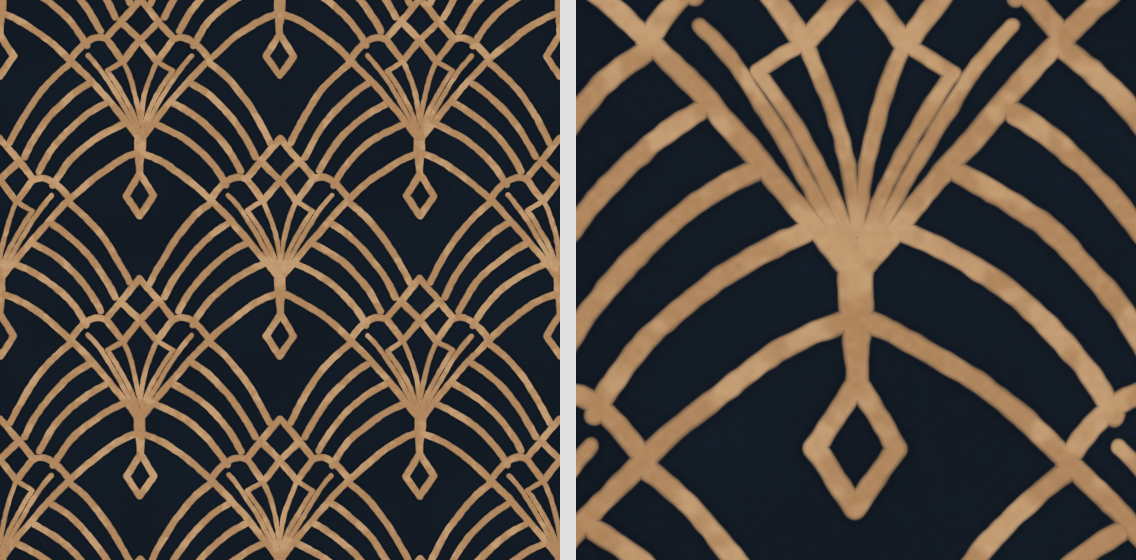
Left: the whole. Right: its middle third, enlarged.
Write a Shadertoy shader that draws this pattern.

```glsl
// Art deco fans: half-drop arches, diamond crests and pendants in worn gold on navy.
#define REPEATS 2.0        // repeats across and down
#define TILE 384.0         // design units per repeat
#define BAND 5.3           // half width of the main strokes
#define FINE 4.0           // half width of the inner fan strokes
#define WOBBLE 2.2         // hand-drawn wander of the strokes
#define RIM 2.2            // width of the dark stroke edge
#define NAVY vec3(0.075, 0.107, 0.147)
#define GOLD vec3(0.69, 0.53, 0.37)
#define PALE vec3(0.76, 0.61, 0.45)
#define UMBER vec3(0.42, 0.34, 0.27)

float hash(vec2 p) {
    return fract(sin(dot(p, vec2(127.1, 311.7))) * 43758.5453);
}

// Value noise that wraps across the canvas after a whole number of cells
float noise(vec2 uv, float cells) {
    vec2 p = uv * cells, i = floor(p), f = fract(p);
    f = f * f * (3.0 - 2.0 * f);
    vec2 a = mod(i, cells), b = mod(i + 1.0, cells);
    return mix(mix(hash(a), hash(vec2(b.x, a.y)), f.x),
               mix(hash(vec2(a.x, b.y)), hash(b), f.x), f.y);
}

float segment(vec2 p, vec2 a, vec2 b) {
    vec2 pa = p - a, ba = b - a;
    return length(pa - ba * clamp(dot(pa, ba) / dot(ba, ba), 0.0, 1.0));
}

// Distance to a quadratic curve, as a chain of short segments
float curve(vec2 p, vec2 a, vec2 c, vec2 b) {
    float d = 1e5;
    vec2 last = a;
    for (int i = 1; i <= 9; i++) {
        float t = float(i) / 9.0;
        vec2 next = mix(mix(a, c, t), mix(c, b, t), t);
        d = min(d, segment(p, last, next));
        last = next;
    }
    return d;
}

// Signed distance to one mirrored fan; its base is the origin, x >= 0
float fan(vec2 p) {
    // Slanted wrap keeps every stroke inside one vertical period
    float low = -178.0 - 0.12 * p.x;
    p.y = low + mod(p.y - low, TILE);

    // Arch sweeping down to the base of the neighbouring fan, with ribs above it
    float d = curve(p, vec2(0, -17), vec2(75, -38), vec2(192, -192));
    for (int i = 0; i < 4; i++) {
        float t = float(i) / 3.0;
        d = min(d, curve(p, mix(vec2(97, 104), vec2(22, 22), t),
                            mix(vec2(141, 73), vec2(90, -6), t),
                            mix(vec2(178, -4), vec2(119, -62), t)));
    }

    // Crest: one large diamond, two small ones and rounded shoulders
    d = min(d, segment(p, vec2(0, 194), vec2(46, 139)));
    d = min(d, segment(p, vec2(27, 164), vec2(0, 137)));
    d = min(d, segment(p, vec2(0, 137), vec2(23, 108)));
    d = min(d, segment(p, vec2(46, 139), vec2(23, 108)));
    d = min(d, curve(p, vec2(46, 138), vec2(68, 150), vec2(96, 109)));

    // Pendant
    d = min(d, segment(p, vec2(0, -47), vec2(19, -77)));
    d = min(d, segment(p, vec2(19, -77), vec2(0, -104)));
    d -= BAND;

    // Fan blades
    float blades = segment(p, vec2(23, 108), vec2(45, 95));
    blades = min(blades, curve(p, vec2(23, 108), vec2(5, 72), vec2(0, 22)));
    blades = min(blades, curve(p, vec2(45, 95), vec2(17, 58), vec2(2, 14)));
    blades = min(blades, curve(p, vec2(71, 116), vec2(43, 88), vec2(4, 10)));
    d = min(d, blades - FINE);

    // Stem, wider at the base of the fan
    float taper = mix(5.5, 8.5, smoothstep(-42.0, -8.0, p.y));
    return min(d, segment(p, vec2(0, 8), vec2(0, -46)) - taper);
}

void mainImage(out vec4 fragColor, in vec2 fragCoord) {
    vec2 uv = fragCoord / iResolution.xy;
    float pixel = REPEATS * TILE / iResolution.y;

    // Wandering outline
    vec2 p = uv * REPEATS * TILE;
    p += WOBBLE * (vec2(noise(uv, 24.0), noise(uv + 0.5, 26.0)) - 0.5);

    // Fold each repeat about its axis, then join the two half-drop fans
    float halfTile = 0.5 * TILE;
    vec2 q = vec2(abs(mod(p.x, TILE) - halfTile), p.y - TILE * 0.5);
    float d = min(fan(q), fan(vec2(halfTile - q.x, q.y - halfTile)));
    d += 0.9 * (noise(uv, 130.0) - 0.5);

    // Brushed gold with worn, darker edges
    float brush = 0.65 * noise(uv, 34.0) + 0.35 * noise(uv, 110.0);
    float grain = noise(uv, 256.0) - 0.5;
    vec3 gold = mix(GOLD, PALE, smoothstep(0.45, 0.75, brush));
    gold = mix(UMBER, gold, smoothstep(-0.6, RIM, -d + 0.8 * (brush - 0.5)));
    gold += 0.035 * grain;

    // Softly mottled ground, a little deeper beside the strokes
    vec3 ground = NAVY * (0.94 + 0.12 * noise(uv, 12.0) + 0.08 * grain);
    ground *= mix(0.88, 1.0, smoothstep(0.0, 5.0, d));

    float edge = max(0.7, 0.75 * pixel);
    fragColor = vec4(mix(ground, gold, smoothstep(edge, -edge, d)), 1.0);
}
```
